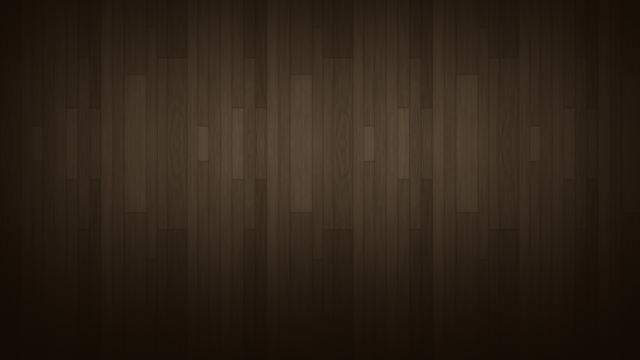
A Shadertoy shader for this texture:

```glsl
const int PLANKS = 13;

// Right edge, tone and butt-joint height of each plank, in tile widths
const float edges[PLANKS] = float[](0.06, 0.18, 0.245, 0.31, 0.38, 0.45, 0.52,
                                    0.59, 0.66, 0.73, 0.80, 0.935, 1.0);
const float tones[PLANKS] = float[](0.94, 0.89, 1.02, 1.12, 0.98, 1.05, 1.12,
                                    0.93, 0.90, 1.06, 0.95, 1.06, 0.95);
const float joints[PLANKS] = float[](0.518, 0.518, 2.0, 0.106, 2.0, 2.0, 0.216,
                                     0.518, 0.216, 2.0, 2.0, 0.417, 0.7);

vec2 hashGradient(vec2 cell) {
    vec3 h = fract(cell.xyx * vec3(0.1031, 0.1030, 0.0973));
    h += dot(h, h.yzx + 33.33);
    float angle = 6.2832 * fract((h.x + h.y) * h.z);
    return vec2(cos(angle), sin(angle));
}

float gradientNoise(vec2 p) {
    vec2 i = floor(p), f = fract(p);
    vec2 u = f * f * f * (f * (f * 6.0 - 15.0) + 10.0);
    vec2 e = vec2(0.0, 1.0);
    return mix(mix(dot(hashGradient(i), f),
                   dot(hashGradient(i + e.yx), f - e.yx), u.x),
               mix(dot(hashGradient(i + e.xy), f - e.xy),
                   dot(hashGradient(i + e.yy), f - e.yy), u.x), u.y);
}

// Streaks along the plank plus rings around its heart
float woodGrain(vec2 p, float across, float seed, float figure) {
    vec2 offset = vec2(seed * 17.3, seed * 5.7);
    float streaks = 0.10 * gradientNoise(vec2(p.x * 75.0, p.y * 5.0) + offset)
                  + 0.09 * gradientNoise(vec2(p.x * 34.0, p.y * 2.5) + offset)
                  + 0.06 * gradientNoise(vec2(p.x * 62.0, p.y * 24.0) + offset);
    float warp = gradientNoise(vec2(p.x * 16.0, p.y * 9.0) + offset);
    float rings = sin(15.0 * length(vec2(across, p.y * 3.6)) + 5.0 * warp);
    return streaks + figure * rings * exp(-2.5 * p.y);
}

void mainImage(out vec4 fragColor, in vec2 fragCoord) {
    vec2 uv = fragCoord / iResolution.xy;
    float tileWidth = 0.2591;
    float pixel = 1.0 / (iResolution.x * tileWidth);

    // Tiles repeat across and mirror about a horizontal axis
    vec2 p = vec2(fract((uv.x - 0.505) / tileWidth),
                  abs(uv.y - 0.601) * iResolution.y / iResolution.x / tileWidth);

    // Find the plank and blend tones over its edges
    int id = 0;
    float left = 0.0, tone = 1.0, start = 0.0;
    for (int i = 0; i < PLANKS; i++) {
        float past = smoothstep(joints[i] - pixel, joints[i] + pixel, p.y);
        float shade = tones[i] * mix(1.0, 0.87, past);
        float cover = i == 0 ? 1.0 : smoothstep(start - pixel, start + pixel, p.x);
        tone = mix(tone, shade, cover);
        if (p.x >= start) {
            id = i;
            left = start;
        }
        start = edges[i];
    }
    float right = edges[id];
    float across = (2.0 * p.x - left - right) / (right - left);

    // Grain changes beyond the joint
    float seed = float(id) + (p.y > joints[id] ? 20.0 : 0.0);
    float figure = id == 1 || id == 7 || id == 8 ? 0.045 : 0.012;
    tone += woodGrain(p, across, seed, figure);

    // Thin dark seams and butt joints
    float seam = min(p.x - left, right - p.x);
    float jointGap = abs(p.y - joints[id]);
    tone *= 1.0 - 0.13 * (1.0 - smoothstep(0.001, 0.003 + pixel, seam));
    tone *= 1.0 - 0.14 * (1.0 - smoothstep(0.001, 0.003 + pixel, jointGap));

    // Soft spotlight falling off to dark borders
    vec2 d = uv - vec2(0.5, 0.601);
    float dx2 = d.x * d.x;
    float light = exp(-6.5 * d.y * d.y - 2.0 * dx2 - 16.0 * dx2 * dx2);

    vec3 shadow = vec3(0.07, 0.035, 0.008);
    vec3 walnut = vec3(0.32, 0.26, 0.195);
    fragColor = vec4(mix(shadow, walnut, light * tone), 1.0);
}
```
